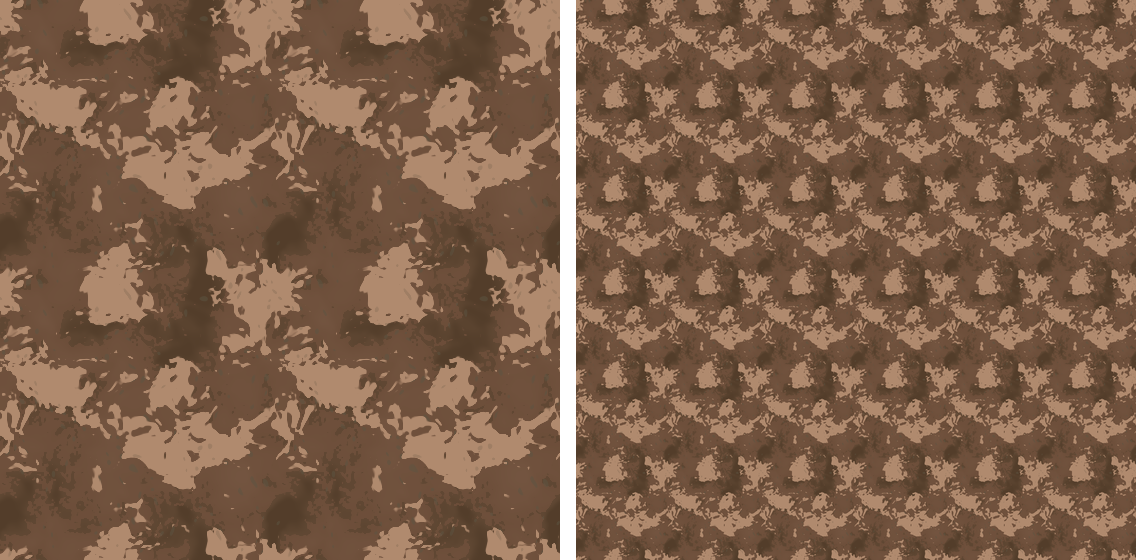
Left, the tile; right, the same tile 3 across and 3 down.
Write a WebGL 1 fragment shader that draws this pattern.

```glsl
precision highp float;
// Weathered ground: flat, ragged tan patches over two mottled browns with faint grey flecks.
// Wrapping value noise is summed and cut at thresholds; coarse octaves place the
// patches, fine octaves break their outlines. The tile repeats twice across the canvas.
uniform vec2 u_resolution;

// Integer scramble; products stay small enough to be exact in a float.
float scramble(float k) {
  return mod(k * (k + 71.0), 2039.0);
}

float hash(vec2 cell, float seed) {
  return scramble(scramble(scramble(cell.x + seed) + cell.y)) / 2039.0;
}

// Value noise in 0..1 that wraps after "freq" cells, i.e. once per tile.
float noise(vec2 p, float freq, float seed) {
  vec2 cell = floor(p * freq);
  vec2 f = fract(p * freq);
  f = f * f * (3.0 - 2.0 * f);
  vec2 a = mod(cell, freq);
  vec2 b = mod(cell + 1.0, freq);
  float s = seed + freq;
  return mix(mix(hash(a, s), hash(vec2(b.x, a.y), s), f.x),
             mix(hash(vec2(a.x, b.y), s), hash(b, s), f.x), f.y);
}

float fbm(vec2 p, float freq, float seed) {
  float sum = 0.0;
  float weight = 0.5;
  for (int i = 0; i < 3; i++) {
    sum += weight * noise(p, freq, seed);
    freq *= 2.0;
    weight *= 0.5;
  }
  return sum;
}

// Soft coverage of small oval flecks, at most one per grid cell.
float flecks(vec2 p, float freq) {
  vec2 cell = mod(floor(p * freq), freq);
  vec2 center = 0.3 + 0.4 * vec2(hash(cell, 131.0), hash(cell, 173.0));
  vec2 d = (fract(p * freq) - center) * vec2(1.25, 0.9);
  float radius = mix(0.12, 0.26, hash(cell, 211.0));
  float present = step(0.8, hash(cell, 257.0));
  return present * (1.0 - smoothstep(radius - 0.06, radius + 0.06, length(d)));
}

void main() {
  vec2 p = 2.0 * gl_FragCoord.xy / u_resolution;

  // Bend the domain so that no outline follows the noise grid.
  vec2 bend = vec2(noise(p, 9.0, 41.0), noise(p, 9.0, 67.0)) - 0.5;
  vec2 ripple = vec2(noise(p, 31.0, 83.0), noise(p, 31.0, 97.0)) - 0.5;
  vec2 q = p + 0.07 * bend + 0.016 * ripple;

  // Tan patches with islands and holes.
  float patches = fbm(q, 5.0, 6.0);
  float speckle = 0.2 * noise(q, 44.0, 23.0) + 0.08 * noise(q, 88.0, 59.0);
  float tanCover = smoothstep(0.661, 0.687, patches + speckle);

  // Grainy dark stains, mostly away from the patches.
  float stain = fbm(q, 7.0, 109.0) - 0.35 * patches;
  float grain = 0.22 * noise(q, 56.0, 149.0) + 0.14 * noise(p, 112.0, 191.0);
  float darkCover = smoothstep(0.486, 0.51, stain + grain);

  vec3 midBrown = vec3(0.43, 0.31, 0.23) + 0.06 * (0.25 - stain);
  vec3 darkBrown = mix(vec3(0.375, 0.28, 0.2), vec3(0.325, 0.24, 0.165),
                       smoothstep(0.3, 0.52, stain));
  vec3 color = mix(midBrown, darkBrown, darkCover);
  color = mix(color, vec3(0.36, 0.33, 0.26), 0.5 * flecks(q, 23.0));
  color = mix(color, vec3(0.69, 0.54, 0.43), tanCover);
  color = mix(color, vec3(0.52, 0.43, 0.34), 0.4 * flecks(q + 0.37, 29.0) * tanCover);

  gl_FragColor = vec4(color, 1.0);
}
```
